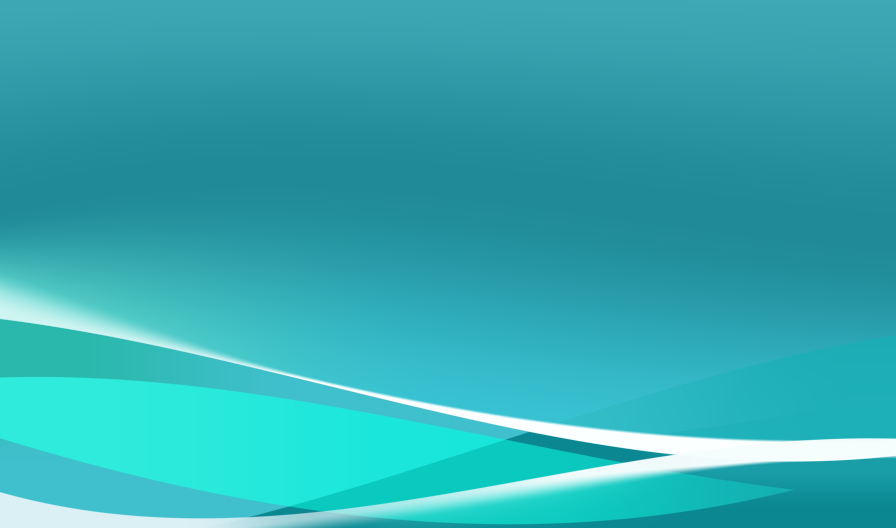
A WebGL 1 fragment shader for this background:

```glsl
precision highp float;
uniform vec2 u_resolution;

// Cubic through four heights spaced evenly from the left to the right edge.
float curve(float x, float a, float b, float c, float d) {
  float s = 3.0 * x;
  float p = s - 1.0, q = s - 2.0, r = s - 3.0;
  return -a * p * q * r / 6.0 + b * s * q * r / 2.0
       - c * s * p * r / 2.0 + d * s * p * q / 6.0;
}

// Coverage of the area under an edge, blurred by the given half width.
float below(float y, float edge, float blur) {
  return 1.0 - smoothstep(edge - blur, edge + blur, y);
}

// Dark belt between a paler top and a bright horizon.
vec3 sky(vec2 uv, float horizon) {
  vec3 dark = vec3(0.125, 0.54, 0.595);
  vec3 top = vec3(0.245, 0.66, 0.71);
  vec3 bright = mix(vec3(0.29, 0.79, 0.77), vec3(0.22, 0.76, 0.82),
                    smoothstep(0.1, 0.5, uv.x));
  float belt = curve(uv.x, 0.60, 0.67, 0.62, 0.55);
  vec3 color = mix(dark, top, smoothstep(belt, 1.04, uv.y));
  return mix(bright, color, smoothstep(horizon - 0.02, belt, uv.y));
}

// Translucent hills rising on the right.
vec3 hills(vec3 color, vec2 uv, float hill, float aa) {
  float nearHill = curve(uv.x, 0.0, 0.08, 0.16, 0.245);
  vec3 far = mix(vec3(0.20, 0.74, 0.78), vec3(0.10, 0.68, 0.71),
                 smoothstep(0.6, 0.95, uv.x));
  color = mix(color, far, 0.85 * below(uv.y, hill, aa));
  return mix(color, vec3(0.11, 0.69, 0.72), 0.55 * below(uv.y, nearHill, aa));
}

// Overlapping veils under the main ribbon.
vec3 veils(vec2 uv, float hill, float aa) {
  float upper = curve(uv.x, 0.285, 0.241, 0.133, 0.055);
  float lower = curve(uv.x, 0.170, 0.038, 0.013, 0.131);
  float band = below(uv.y, upper, aa) * (1.0 - below(uv.y, lower, aa));
  float shade = below(uv.y, hill, aa);
  vec3 base = mix(vec3(0.16, 0.72, 0.67), vec3(0.25, 0.75, 0.80),
                  max(smoothstep(0.05, 0.35, uv.x), below(uv.y, 0.2, 0.08)));
  vec3 glow = mix(vec3(0.18, 0.92, 0.86), vec3(0.10, 0.90, 0.86),
                  smoothstep(0.1, 0.5, uv.x));
  vec3 deep = mix(vec3(0.04, 0.53, 0.57), vec3(0.10, 0.62, 0.66),
                  smoothstep(0.03, 0.12, uv.y) * smoothstep(0.7, 0.8, uv.x));
  vec3 teal = mix(vec3(0.04, 0.79, 0.75), vec3(0.08, 0.69, 0.70),
                  smoothstep(0.6, 0.9, uv.x));
  return mix(mix(base, glow, band), mix(deep, teal, band), shade);
}

void main() {
  vec2 uv = gl_FragCoord.xy / u_resolution;
  float aa = 0.8 / u_resolution.y;
  float hill = curve(uv.x, -0.06, 0.046, 0.223, 0.365);
  float mainTop = curve(uv.x, 0.448, 0.288, 0.188, 0.168);
  float mainBottom = curve(uv.x, 0.396, 0.283, 0.159, 0.137);
  float lowTop = curve(uv.x, 0.068, 0.027, 0.115, 0.169);
  float lowBottom = curve(uv.x, -0.06, 0.0, 0.088, 0.135);

  // Backdrop and veils
  vec3 color = hills(sky(uv, mainTop), uv, hill, aa);
  color = mix(color, veils(uv, hill, aa), below(uv.y, mainBottom, aa));

  // Soft light under the lower ribbon
  float haze = exp(-max(lowBottom - uv.y, 0.0) * 38.0);
  haze *= smoothstep(0.35, 0.5, uv.x) * (1.0 - smoothstep(0.55, 0.8, uv.x));
  color = mix(color, vec3(0.38, 0.93, 0.89), 0.55 * haze * below(uv.y, lowTop, aa));

  // Main ribbon, diffuse on its upper left side
  float left = 1.0 - smoothstep(0.0, 0.36, uv.x);
  vec3 white = mix(vec3(0.99, 1.0, 1.0), vec3(0.81, 0.96, 0.95), left);
  float ribbon = below(uv.y, mainTop, aa + 0.002 + 0.038 * left);
  ribbon *= 1.0 - below(uv.y, mainBottom, aa);
  float shine = exp(-max(uv.y - mainTop, 0.0) * 32.0) * left;
  shine *= 1.0 - below(uv.y, mainBottom, aa);
  color = mix(color, vec3(0.52, 0.89, 0.86), 0.5 * shine);
  color = mix(color, white, ribbon);

  // Lower ribbon, diffuse on its underside
  float blur = aa + 0.003 + 0.014 * (1.0 - smoothstep(0.6, 0.85, uv.x));
  float low = below(uv.y, lowTop, aa) * (1.0 - below(uv.y, lowBottom, blur));
  vec3 pale = mix(vec3(0.86, 0.94, 0.96), vec3(0.96, 0.99, 0.99),
                  smoothstep(0.3, 0.7, uv.x));
  float thin = 1.0 - 0.3 * smoothstep(0.2, 0.35, uv.x)
                   + 0.28 * smoothstep(0.45, 0.65, uv.x);
  color = mix(color, pale, low * thin);

  gl_FragColor = vec4(color, 1.0);
}
```
